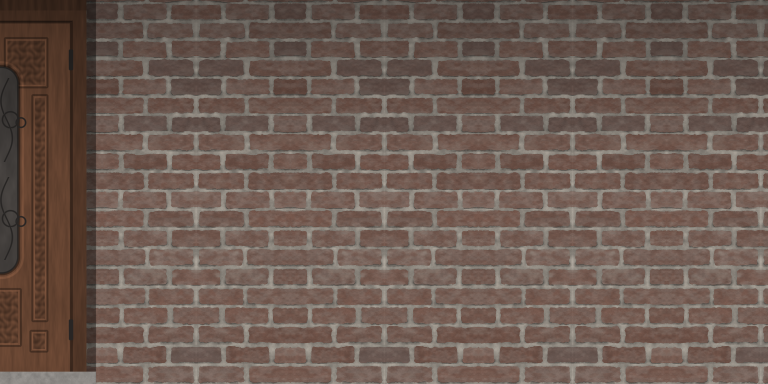
Give the GLSL for this texture, as a Shadertoy shader.

```glsl
// A weathered brick wall beside a carved wooden door with an arched glass pane.
// Lengths are in brick courses (20.2 per canvas height), y runs downward.
// Brick joints, tints and stains use a mirrored x, so the wall repeats in folds.

const float COURSES = 20.2;
const float FOLD = 4.95;        // half of the mirrored period
const float FOLD_AXIS = 10.32;  // x of one mirror line
const float WALL_LEFT = 5.05;
const vec3 MORTAR = vec3(0.585, 0.56, 0.525);
const vec3 BRICK_RED = vec3(0.415, 0.305, 0.265);
const vec3 BRICK_PALE = vec3(0.475, 0.405, 0.375);
const vec3 BRICK_DARK = vec3(0.375, 0.315, 0.295);
const vec3 WOOD = vec3(0.38, 0.255, 0.185);
const vec3 GLASS = vec3(0.25, 0.235, 0.225);
const vec3 IRON = vec3(0.15, 0.14, 0.135);
const vec3 STEP_STONE = vec3(0.54, 0.525, 0.51);

float hash(vec2 p) {
    vec3 q = fract(p.xyx * 0.1031);
    q += dot(q, q.yzx + 33.33);
    return fract((q.x + q.y) * q.z);
}

float noise(vec2 p) {
    vec2 i = floor(p), f = fract(p);
    f = f * f * (3.0 - 2.0 * f);
    return mix(mix(hash(i), hash(i + vec2(1, 0)), f.x),
               mix(hash(i + vec2(0, 1)), hash(i + vec2(1, 1)), f.x), f.y);
}

float fbm(vec2 p) {
    float sum = 0.0, amp = 0.53;
    for (int i = 0; i < 4; i++) {
        sum += amp * noise(p);
        p = p * 2.03 + 17.1;
        amp *= 0.5;
    }
    return sum;
}

// Signed distance to a rounded box given by two corners
float box(vec2 p, vec2 lo, vec2 hi, float r) {
    vec2 d = abs(p - 0.5 * (lo + hi)) - 0.5 * (hi - lo) + r;
    return length(max(d, 0.0)) + min(max(d.x, d.y), 0.0) - r;
}

float fill(float d, float aa) { return 1.0 - smoothstep(-aa, aa, d); }

float stroke(float d, float halfWidth, float aa) { return fill(abs(d) - halfWidth, aa); }

// Courses grow slightly taller toward the ground
float courseHeight(float y) {
    float t = y - 0.631;
    return 0.5 + 1.030 * t - 0.00173 * t * t;
}

vec3 brickWall(vec2 p, float aa) {
    float x = abs(mod(p.x - FOLD_AXIS + FOLD, 2.0 * FOLD) - FOLD);
    float row = floor(p.y);
    vec2 q = vec2(x, p.y);

    // Even courses centre a brick on each mirror line, odd ones start with a joint
    bool even = mod(row, 2.0) < 0.5;
    float shift = 0.16 * (hash(vec2(row, 7.0)) - 0.5);
    float a = even ? 1.42 + shift : 0.0;
    float b = (even ? 3.95 : 2.63) + shift;
    vec2 span = x < a ? vec2(-a, a) : x < b ? vec2(a, b) : vec2(b, 2.0 * FOLD - b);
    float slot = x < a ? 0.0 : x < b ? 1.0 : 2.0;
    vec2 id = vec2(slot * 17.0 + 5.0, row * 3.0 + 11.0);

    // Uneven rounded brick outline
    float top = 0.07 + 0.07 * hash(id + 3.0);
    float bottom = 0.88 + 0.06 * hash(id + 8.0);
    float d = box(q, vec2(span.x + 0.14, row + top), vec2(span.y - 0.14, row + bottom), 0.13);
    d += 0.15 * (fbm(q * 1.7 + 40.0) - 0.5) + 0.09 * (fbm(q * 6.0 + 80.0) - 0.5);

    // Tint of each brick with mottled grain and pale stains
    float mottle = smoothstep(0.3, 0.7, fbm(q * vec2(2.6, 4.5) + 23.0));
    vec3 brick = mix(BRICK_RED, BRICK_PALE, 0.45 * hash(id) + 0.5 * mottle);
    brick = mix(brick, BRICK_DARK, 0.6 * step(0.88, hash(id + 29.0)));
    brick *= 0.83 + 0.09 * hash(id + 13.0) + 0.22 * fbm(q * vec2(5.0, 8.0));
    float stain = smoothstep(0.50, 0.80, fbm(q * vec2(1.5, 2.2) + 9.0));
    stain *= 0.18 + 0.35 * exp(-pow((p.y - 13.4) * 0.8, 2.0));
    brick = mix(brick, MORTAR, stain);

    // Mortar with a broken contact shadow, deepest under each brick
    vec3 mortar = MORTAR * (0.76 + 0.42 * fbm(q * 3.0 + 60.0));
    float below = smoothstep(0.6, 0.9, fract(p.y));
    float broken = smoothstep(0.3, 0.65, noise(q * vec2(2.5, 4.0) + 5.0));
    float shadow = (0.12 + 0.38 * below * broken) * exp(-max(d, 0.0) * 15.0);
    vec3 col = mix(mortar * (1.0 - shadow), brick, fill(d, 0.8 * aa));
    return col * (1.0 + 0.04 * fill(x - 0.035, aa));
}

// Beaded panel border enclosing a carved scroll relief
vec3 carvedPanel(vec3 col, vec2 p, vec2 lo, vec2 hi, float aa) {
    float d = box(p, lo, hi, 0.06);
    vec2 w = p * 8.0;
    float relief = sin(w.x + 1.5 * sin(w.y)) * sin(w.y + 1.5 * cos(w.x));
    col *= mix(1.0, 0.86 + 0.18 * relief, fill(d + 0.14, aa));
    col *= 1.0 - 0.32 * stroke(d, 0.05, aa);
    return col * (1.0 + 0.16 * stroke(d + 0.11, 0.04, aa));
}

vec3 door(vec2 p, float aa) {
    vec3 col = WOOD * (0.86 + 0.28 * fbm(p * vec2(6.0, 0.8)));
    col = carvedPanel(col, p, vec2(0.25, 2.0), vec2(2.5, 4.6), aa);
    col = carvedPanel(col, p, vec2(1.70, 5.0), vec2(2.5, 16.9), aa);
    col = carvedPanel(col, p, vec2(1.60, 17.4), vec2(2.5, 18.5), aa);
    col = carvedPanel(col, p, vec2(-1.0, 15.2), vec2(1.1, 18.2), aa);

    // Arched pane with iron scrolls
    float pane = box(p, vec2(-2.5, 3.5), vec2(0.98, 14.4), 0.9);
    vec3 glass = GLASS * (0.8 + 0.4 * fbm(p * vec2(2.0, 0.7)));
    col = mix(col, glass, fill(pane, aa));
    col *= 1.0 - 0.4 * stroke(pane, 0.08, aa);
    col *= 1.0 + 0.2 * stroke(pane - 0.22, 0.06, aa);
    for (int i = 0; i < 2; i++) {
        vec2 s = p - vec2(0.55, 6.3 + 5.2 * float(i));
        float curl = min(abs(length(s) - 0.42), abs(length(s - vec2(0.55, 0.15)) - 0.25));
        float stem = abs(s.x + 0.2 - 0.3 * sin(s.y * 1.6)) + 0.3 * step(2.2, abs(s.y));
        col = mix(col, IRON, fill(min(curl, stem) - 0.04, aa));
    }

    // Jamb, lintel and hinges
    float frame = max(step(3.8, p.x), step(p.y, 1.16));
    col *= 1.0 - 0.20 * frame;
    col *= 1.0 - 0.45 * stroke(max(p.x - 3.75, 1.16 - p.y), 0.07, aa);
    col *= 1.0 - 0.2 * fill(p.y - 0.55, aa) * (0.7 + 0.3 * sin(p.x * 14.0));
    for (int i = 0; i < 2; i++) {
        float y = 2.6 + 14.2 * float(i);
        col = mix(col, IRON, fill(box(p, vec2(3.62, y), vec2(3.85, y + 1.1), 0.08), aa));
    }
    return col;
}

void mainImage(out vec4 fragColor, in vec2 fragCoord) {
    vec2 p = vec2(fragCoord.x, iResolution.y - fragCoord.y) * COURSES / iResolution.y;
    float aa = 0.75 * COURSES / iResolution.y;

    vec3 col = brickWall(vec2(p.x, courseHeight(p.y)), aa);
    col *= 1.0 - 0.42 * fill(p.x - WALL_LEFT, aa);
    col = mix(col, door(p, aa), fill(p.x - 4.55, aa));
    vec3 stone = STEP_STONE * (0.85 + 0.25 * fbm(p * 4.0));
    col = mix(col, stone, fill(max(p.x - WALL_LEFT, 19.55 - p.y), aa));

    // Shade deepens toward the top
    col *= mix(0.70, 1.04, smoothstep(-3.5, 11.0, p.y));
    fragColor = vec4(col, 1.0);
}
```
